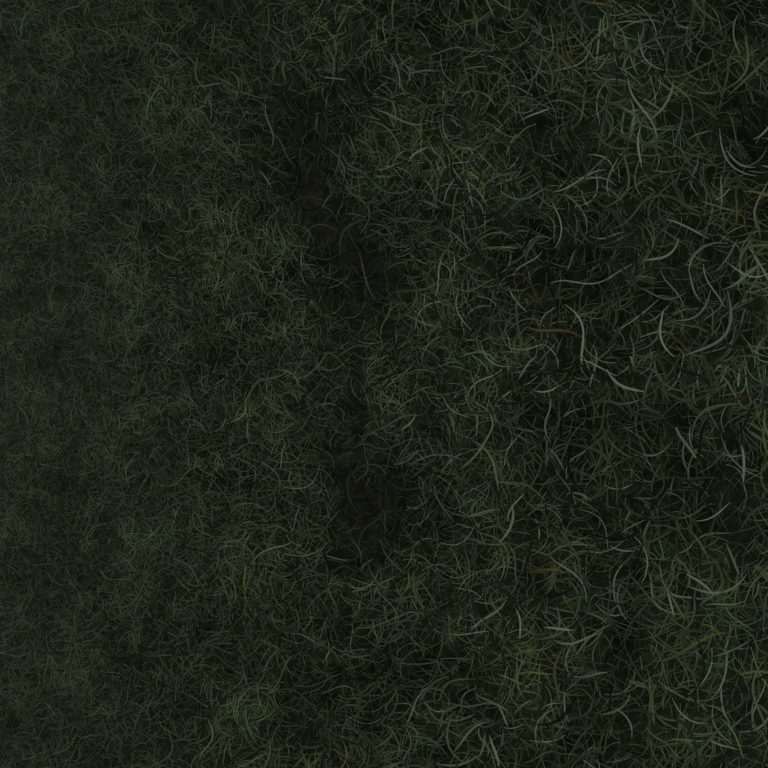
Write a Shadertoy shader that draws this texture.

```glsl
// Dim, tangled grass seen at an angle: fine and hazy at left, coarse and crisp at right.

#define LAYERS 15
#define FINE_SCALE 56.0
#define COARSE_SCALE 23.0
#define BLADE_WIDTH 0.030
#define SOFTNESS 0.0019
#define VANISHING_POINT vec2(-0.4, 0.5)
#define SHADE_COLOR vec3(0.066, 0.086, 0.052)
#define SOIL_COLOR vec3(0.085, 0.085, 0.068)
#define LEAF_COLOR vec3(0.134, 0.162, 0.108)
#define PALE_COLOR vec3(0.390, 0.420, 0.360)
#define HAZE_COLOR vec3(0.125, 0.152, 0.115)

vec4 hash4(vec2 p) {
    vec4 q = fract(p.xyxy * vec4(0.1031, 0.1030, 0.0973, 0.1099));
    q += dot(q, q.wzxy + 33.33);
    return fract((q.xxyz + q.yzzw) * q.zywx);
}

// Layered, turning sines: soft clumps in about -1..1.
float clumps(vec2 p) {
    float sum = 0.0, amp = 0.5;
    for (int i = 0; i < 4; i++) {
        p = mat2(0.8, 0.6, -0.6, 0.8) * p * 1.7 + 1.3;
        p += 0.6 * sin(p.yx * 0.9);
        sum += amp * sin(p.x) * sin(p.y);
        amp *= 0.75;
    }
    return sum;
}

// Winding strip of bare soil above the middle.
float soilMask(vec2 uv, float clump) {
    float center = 0.455 - 0.4 * max(uv.y - 0.65, 0.0) + 0.015 * sin(uv.y * 23.0);
    float across = (uv.x - center + 0.02 * clump) / 0.045;
    float along = smoothstep(0.2, 0.36, uv.y) * (0.75 + 0.25 * cos((uv.y - 0.7) * 17.0));
    return exp(-across * across) * along;
}

// Distance to a bent, twisted blade; x is the distance, y the tapered half width.
vec2 bladeShape(vec2 p, float angle, float bend, float twist, float halfLength) {
    float c = cos(angle), s = sin(angle);
    p = mat2(c, -s, s, c) * p;
    float a = clamp(p.x, -halfLength, halfLength);
    float curve = bend * (a * a - 0.3 * halfLength * halfLength) + twist * a * a * a;
    float slope = 2.0 * bend * a + 3.0 * twist * a * a;
    float side = (p.y - curve) / sqrt(1.0 + slope * slope);
    float taper = 1.0 - pow(abs(a) / halfLength, 3.0);
    return vec2(length(vec2(p.x - a, side)), BLADE_WIDTH * (0.35 + 0.65 * taper));
}

vec3 bladeColor(vec4 rnd, float front, float clump) {
    float tone = mix(0.32, 1.6, rnd.x) * (1.0 + 0.35 * clump);
    vec3 tint = mix(vec3(0.93, 1.0, 1.08), vec3(1.08, 1.02, 0.84), smoothstep(0.2, 0.8, rnd.y));
    vec3 color = LEAF_COLOR * tone * tint;
    float dry = step(0.96, rnd.w);
    color *= mix(vec3(1.0), vec3(1.25, 0.95, 0.85), dry);
    return mix(color, PALE_COLOR, pow(rnd.z, 4.0) * mix(0.5, 1.0, front));
}

void mainImage(out vec4 fragColor, in vec2 fragCoord) {
    vec2 uv = fragCoord / iResolution.xy;

    // Log-polar ground: features grow with distance from the vanishing point.
    vec2 ray = uv - VANISHING_POINT;
    float radius = length(ray);
    vec2 ground = vec2(log(radius), atan(ray.y, ray.x));

    float clump = clumps(ground * 9.0);
    float fuzz = clumps(ground * 46.0 + 5.0);
    float soil = soilMask(uv, clump);
    float near = smoothstep(0.1, 0.9, uv.x);

    // Shaded undergrowth
    vec3 color = SHADE_COLOR * (1.0 + 0.35 * clump + 0.4 * fuzz);
    color = mix(color, SOIL_COLOR * (1.0 + 0.4 * fuzz), soil);

    // Blades, from fine ones below to coarse ones on top
    for (int i = 0; i < LAYERS; i++) {
        float front = float(i) / float(LAYERS - 1);
        float scale = mix(FINE_SCALE, COARSE_SCALE, front);
        vec2 p = ground * scale + float(i) * vec2(17.37, 29.71);
        vec2 cell = floor(p);
        float soft = max(SOFTNESS, 1.0 / iResolution.y) * scale / radius;
        float density = mix(1.0, 0.7, front) * (1.0 - 0.55 * soil) + 0.15 * clump;

        for (int k = 0; k < 9; k++) {
            vec2 id = cell + vec2(k % 3 - 1, k / 3 - 1);
            vec4 place = hash4(id + 7.0);
            vec4 look = hash4(id + 213.0);
            vec4 form = hash4(id + 431.0);
            if (form.w > density) continue;

            float angle = 1.57 + 2.4 * (place.z + form.z - 1.0);
            float bend = 1.5 * (place.w - 0.5);
            float twist = 1.2 * (form.y - 0.5);
            float halfLength = mix(0.35, 0.85, form.x);
            vec2 blade = bladeShape(p - id - place.xy, angle, bend, twist, halfLength);
            float width = max(blade.y * mix(0.6, 1.25, look.w), 0.27 * soft);

            float cover = clamp((width - blade.x) / soft + 0.5, 0.0, 1.0);
            float shadow = 1.0 - smoothstep(0.0, width * 3.0 + soft, blade.x);
            color *= 1.0 - 0.07 * shadow;
            vec3 leaf = bladeColor(look, front * near, clump) * (1.0 - 0.35 * soil);
            color = mix(color, leaf, 0.95 * cover);
        }
    }

    // Distance haze
    color = mix(color, HAZE_COLOR, 0.28 * (1.0 - smoothstep(0.0, 0.45, uv.x)));
    fragColor = vec4(color, 1.0);
}
```
